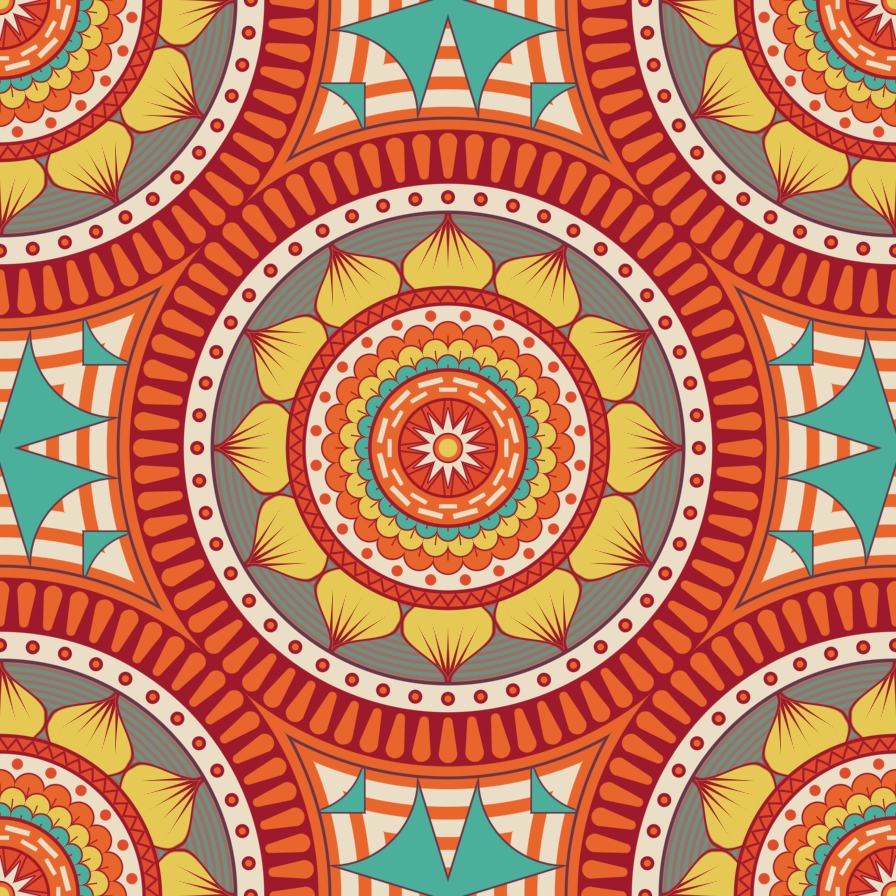
This pattern is drawn by a Shadertoy shader. Its source:

```glsl
// Tiling medallions on a centred lattice, with striped star panels in the gaps.
const float TAU = 6.28319;
const vec3 CRIMSON = vec3(.62, .10, .17);
const vec3 ORANGE = vec3(.91, .40, .17);
const vec3 VERMILION = vec3(.88, .30, .17);
const vec3 CREAM = vec3(.92, .87, .78);
const vec3 YELLOW = vec3(.90, .79, .33);
const vec3 TEAL = vec3(.29, .69, .61);
const vec3 PLUM = vec3(.42, .20, .28);

float soft; // edge softness; one canvas is 768 units wide

void paint(inout vec3 c, vec3 ink, float d) {
    c = mix(c, ink, smoothstep(soft, -soft, d));
}

// Fold into one of n sectors: x runs along the ring, y outwards.
vec2 sector(vec2 p, float n, float shift) {
    float a = (fract(atan(p.x, p.y) * n / TAU + shift + .5) - .5) * TAU / n;
    return length(p) * vec2(sin(a), cos(a));
}

// Signed distance to the infinite line from a to b.
float side(vec2 p, vec2 a, vec2 b) {
    vec2 e = normalize(b - a);
    return dot(p - a, vec2(e.y, -e.x));
}

float box(vec2 p, vec2 halfSize) {
    vec2 d = abs(p) - halfSize;
    return length(max(d, 0.)) + min(max(d.x, d.y), 0.);
}

// Panel between four medallions; p is folded so that p.x >= p.y >= 0.
vec3 panel(vec2 p, float r) {
    vec3 c = CREAM;
    paint(c, ORANGE, abs(mod(r - 300., 26.) - 13.) - 5.5);

    // Eight-pointed star with concave flanks
    float flank = 76. - length(p - vec2(101, 101));
    float star = max(side(p, vec2(12, 0), vec2(100, 27)), flank);
    paint(c, PLUM, star - 1.6);
    paint(c, TEAL, star);

    // Corner pieces
    float corner = max(72. - min(p.x, p.y), length(p - vec2(125)) * -1. + 54.);
    corner = max(corner, p.x + p.y - 182.);
    paint(c, PLUM, corner - 1.4);
    paint(c, TEAL, corner);
    return c;
}

void rim(inout vec3 c, vec2 q, float r) {
    paint(c, PLUM, r - 284.);
    paint(c, ORANGE, r - 281.5);
    paint(c, CRIMSON, r - 273.);

    // Rounded leaves
    vec2 s = sector(q, 72., 0.);
    float t = clamp((s.y - 235.) / 27., 0., 1.);
    paint(c, ORANGE, length(s - vec2(0, 235. + 27. * t)) - mix(4., 8., t));

    // Beaded band
    paint(c, CRIMSON, r - 229.);
    paint(c, CREAM, r - 226.5);
    float bead = length(sector(q, 48., 0.) - vec2(0, 215));
    paint(c, CRIMSON, bead - 6.);
    paint(c, ORANGE, bead - 3.);
    paint(c, PLUM, r - 203.5);
}

void flower(inout vec3 c, vec2 q, float r) {
    // Grooved ground
    vec3 ground = vec3(.42, .57, .52);
    paint(ground, vec3(.65, .42, .36), abs(mod(r, 6.5) - 3.25) - 1.4);
    paint(c, ground, r - 200.5);

    // Twelve ogee petals with veins fanning from the tip
    vec2 s = sector(q, 12., 0.);
    float h = (s.y - 138.) / 61.;
    float width = 38. * (1. - smoothstep(.3, 1.02, h)) * smoothstep(-.5, .2, h);
    float petal = (abs(s.x) - width) / 1.5;
    float reach = max(202. - s.y, 1.);
    float fan = s.x / reach;
    float ray = clamp(round(fan / .26), -2., 2.) * .26;
    float vein = abs(fan - ray) * reach - 2.2 + reach * .05;
    paint(c, CRIMSON, max(petal - 1.8, s.y - 201.));
    paint(c, YELLOW, max(petal, s.y - 199.));
    paint(c, CRIMSON, max(vein, max(petal, s.y - 199.)));

    // Zigzag band
    paint(c, CRIMSON, r - 139.);
    paint(c, VERMILION, r - 136.);
    float zig = abs(fract(atan(q.x, q.y) * 60. / TAU) - .5) * 2.;
    paint(c, CRIMSON, abs(r - 126. - 9. * zig) / 1.7 - .9);
    paint(c, CRIMSON, r - 125.);
    paint(c, CREAM, r - 122.);
    paint(c, VERMILION, length(sector(q, 24., .5) - vec2(0, 114)) - 4.8);
}

void heart(inout vec3 c, vec2 q, float r) {
    // Three rows of overlapping scales
    for (int i = 0; i < 3; i++) {
        float k = float(i);
        vec2 s = sector(q, 24., .5 * k) - vec2(0, 95. - 12.5 * k);
        float scale = length(s) - 12.5 + 1.7 * k;
        paint(c, CRIMSON, min(scale - 1.3, r - 95. + 12.5 * k));
        paint(c, i == 0 ? ORANGE : i == 1 ? YELLOW : TEAL, scale);
        paint(c, CRIMSON, box(s + vec2(0, 3), vec2(.2, 4)) - .3);
    }

    // Dashed ring
    paint(c, CRIMSON, r - 68.5);
    paint(c, ORANGE, r - 65.5);
    paint(c, CREAM, box(sector(q, 12., .5) - vec2(0, 58), vec2(10, 1.5)) - .8);
    paint(c, CREAM, box(sector(q, 12., 0.) - vec2(0, 50), vec2(7, 1)) - .8);
    paint(c, CRIMSON, r - 43.);
    paint(c, VERMILION, r - 40.5);

    // Wedges, star and central boss
    vec2 wedge = sector(q, 12., .5);
    paint(c, CRIMSON, abs(abs(wedge.x) - (wedge.y - 20.) * .4) + max(r - 41., 0.) - .8);
    vec2 s = sector(q, 12., 0.);
    float star = abs(s.x) - .23 * (33. - s.y);
    paint(c, CRIMSON, max(star - 1.2, r - 35.));
    paint(c, CREAM, max(star, r - 33.));
    paint(c, CRIMSON, r - 13.);
    paint(c, ORANGE, r - 11.5);
    paint(c, YELLOW, r - 8.);
}

void mainImage(out vec4 fragColor, in vec2 fragCoord) {
    vec2 p = fragCoord / iResolution.xy * 768.;
    soft = max(768. / iResolution.y, 1.) * .75;

    // Nearest medallion centre
    vec2 a = mod(p + 384., 768.) - 384., b = mod(p, 768.) - 384.;
    vec2 q = dot(a, a) < dot(b, b) ? a : b;
    float r = length(q);

    vec2 f = abs(q);
    vec3 c = panel(vec2(384. - max(f.x, f.y), min(f.x, f.y)), r);
    rim(c, q, r);
    flower(c, q, r);
    heart(c, q, r);
    fragColor = vec4(c, 1);
}
```
